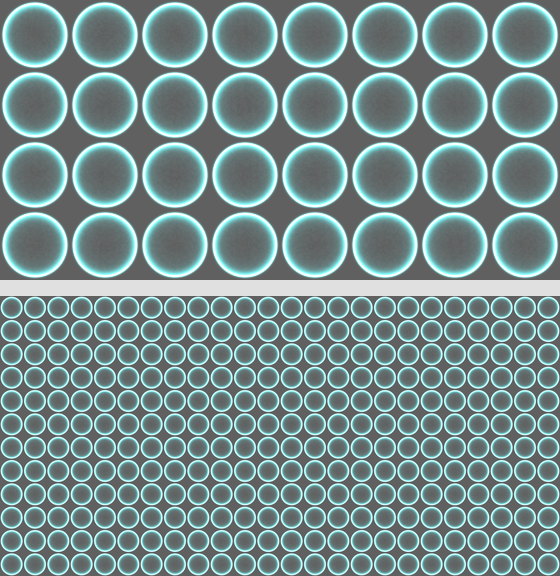
Top, the tile; bottom, the same tile 3 across and 3 down.
A Shadertoy shader for this pattern:

```glsl
// Glowing cyan rings on flat grey, one per square cell of an 8 by 4 grid.
// Each ring is a white core with a sharp outer rim and a long inner glow,
// shaped by the distance to the ring; a faint wrapping grain dusts the inside.

#define REPEATS vec2(8.0, 4.0)
#define RING_RADIUS 0.444
#define CORE_WIDTH 0.0175
#define RIM_WIDTH 0.022
#define GLOW_WIDTH 0.063
#define HAZE_WIDTH 0.12
#define GLOW_LEVEL 0.45
#define HAZE_LEVEL 0.28
#define GRAIN_CELLS vec2(320.0, 160.0)
#define GRAIN_LEVEL 0.03
#define BACKGROUND vec3(0.378)
#define GLOW_TINT vec3(0.2, 1.0, 1.0)

float hash(vec2 p) {
    return fract(sin(dot(p, vec2(127.1, 311.7))) * 43758.5453);
}

// Value noise whose lattice wraps at the canvas edges
float wrappedNoise(vec2 p, vec2 period) {
    vec2 i = floor(p);
    vec2 f = fract(p);
    f = f * f * (3.0 - 2.0 * f);
    vec2 a = mod(i, period);
    vec2 b = mod(i + 1.0, period);
    float low = mix(hash(a), hash(vec2(b.x, a.y)), f.x);
    float high = mix(hash(vec2(a.x, b.y)), hash(b), f.x);
    return mix(low, high, f.y);
}

float bell(float x, float width) {
    float t = x / width;
    return exp(-t * t);
}

// Cyan light: positive depth lies inside the ring, negative outside
float glowAt(float depth) {
    float inner = GLOW_LEVEL * bell(depth, GLOW_WIDTH)
                + HAZE_LEVEL * exp(-abs(depth) / HAZE_WIDTH);
    float outer = (GLOW_LEVEL + HAZE_LEVEL) * bell(depth, RIM_WIDTH);
    return depth > 0.0 ? inner : outer;
}

void mainImage(out vec4 fragColor, in vec2 fragCoord) {
    vec2 uv = fragCoord / iResolution.xy;
    vec2 cell = fract(uv * REPEATS) - 0.5;
    float depth = RING_RADIUS - length(cell);

    // Ring light
    vec3 color = BACKGROUND + GLOW_TINT * glowAt(depth);
    color += 0.55 * bell(depth, CORE_WIDTH);

    // Faint grain inside the disc only
    float grain = wrappedNoise(uv * GRAIN_CELLS, GRAIN_CELLS) - 0.5;
    color += GRAIN_LEVEL * grain * smoothstep(0.0, 0.08, depth);

    fragColor = vec4(clamp(color, 0.0, 1.0), 1.0);
}
```
